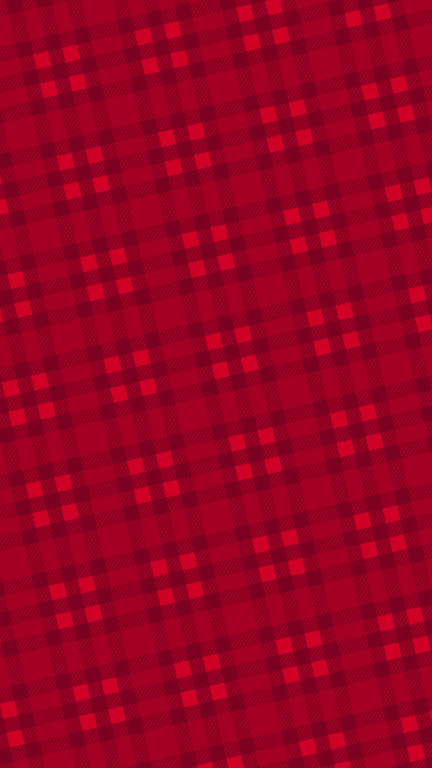
Reproduce this pattern procedurally as a WebGL 1 fragment shader.

```glsl
precision highp float;
// Tilted red tartan: dark and bright bands with fine diagonal twill where they cross.

uniform vec2 u_resolution;

// Anti-aliased step at zero, one pixel wide
vec2 edge(vec2 d, float pixel) {
  return clamp(d / pixel + 0.5, 0.0, 1.0);
}

// Running integral of a unit-period stripe that fills 'duty' of each period
float stripeIntegral(float t, float duty) {
  return floor(t) * duty + min(fract(t), duty);
}

// Stripe coverage averaged over one pixel footprint
float filteredStripe(float t, float duty, float footprint) {
  float h = 0.5 * footprint;
  return (stripeIntegral(t + h, duty) - stripeIntegral(t - h, duty)) / footprint;
}

void main() {
  // Cloth space: rotated 13 degrees, one unit per band, seven bands per repeat
  float bandWidth = 0.2412 / 7.0;
  vec2 p = gl_FragCoord.xy / u_resolution.x - vec2(0.4826, 1.1968);
  float tilt = radians(13.0);
  float c = cos(tilt);
  float s = sin(tilt);
  vec2 cloth = vec2(c * p.x + s * p.y, c * p.y - s * p.x) / bandWidth;
  float pixel = 1.0 / (u_resolution.x * bandWidth);

  // Bands from the repeat centre outward: dark, bright, dark, wide plain
  vec2 d = abs(mod(cloth + 3.5, 7.0) - 3.5);
  vec2 inner = edge(d - 0.5, pixel);
  vec2 middle = edge(d - 1.5, pixel);
  vec2 outer = edge(d - 2.5, pixel);
  vec2 dark = 1.0 - inner + middle - outer;
  vec2 bright = inner - middle;

  // Twill lines, 24 per repeat
  float linesPerBand = 24.0 / 7.0;
  float twill = filteredStripe((cloth.x - cloth.y) * linesPerBand, 0.42,
                               1.4142 * linesPerBand * pixel);

  // Crossed dark bands are solid; a single dark band shows as twill
  float bothDark = dark.x * dark.y;
  float oneDark = dark.x + dark.y - 2.0 * bothDark;
  vec3 color = mix(vec3(0.64, 0.0, 0.14), vec3(0.485, 0.0, 0.125),
                   bothDark + oneDark * twill);
  color = mix(color, vec3(0.81, 0.0, 0.15), bright.x * bright.y);

  gl_FragColor = vec4(color, 1.0);
}
```
